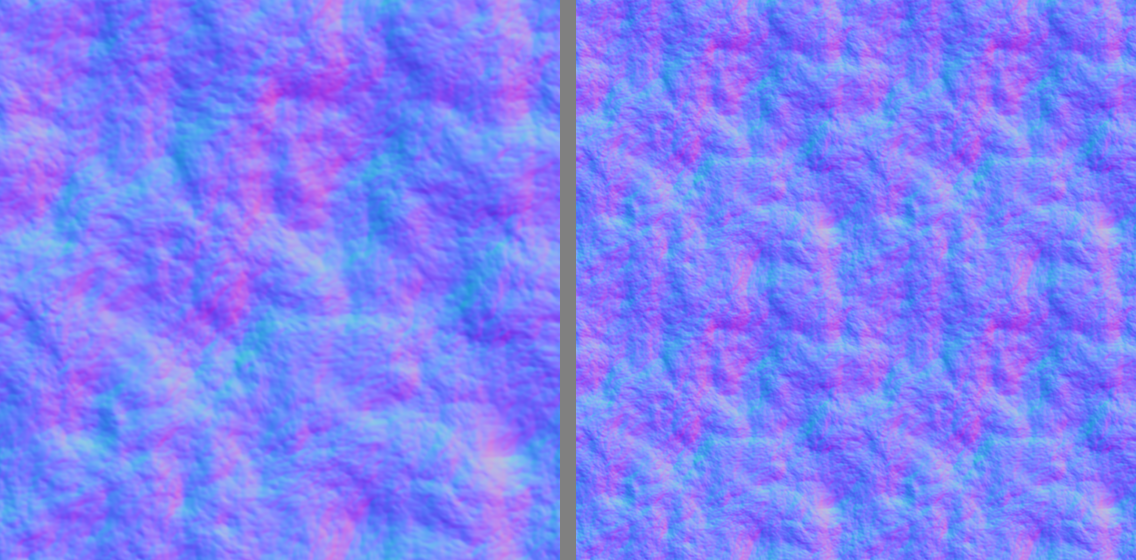
Left: one tile. Right: repeated 2 by 2.
Write a Shadertoy shader that draws this texture map.

```glsl
// Tiling tangent-space normal map of rough, softly creased rock.

const int   OCTAVES      = 6;
const vec2  BASE_CELLS   = vec2(4.0, 3.0);   // cells per canvas, coarsest octave
const vec2  CELL_GROWTH  = vec2(1.84, 2.0);  // tall lumps, slightly wide grain
const float SLOPE        = 0.265;            // steepness of the coarsest octave
const float SLOPE_DECAY  = 0.895;            // steepness kept per octave
const float CREASE       = 0.5;              // share of ridged noise
const float CREASE_DECAY = 0.8;              // crease kept per octave
const float CREASE_ROUND = 0.006;            // rounding of the ridge lines
const float WARP         = 0.03;             // bending of the coarse shapes
const float WARP_CELLS   = 5.0;
const float SWELL        = 0.12;             // broad tilt across the middle
const float SAMPLE_STEP  = 0.002;            // half width of the slope filter
const float TAU          = 6.2831853;

// Integer hash giving a gradient vector in [-1, 1]
vec2 latticeGradient(ivec2 cell, int seed) {
    uvec2 v = uvec2(cell) + uvec2(seed * 131, seed * 57);
    v = v * 1664525u + 1013904u;
    v.x += v.y * 1664525u;
    v.y += v.x * 1664525u;
    v ^= v >> 16u;
    v.x += v.y * 1664525u;
    v.y += v.x * 1664525u;
    v ^= v >> 16u;
    return vec2(v & 65535u) / 32767.5 - 1.0;
}

// Gradient noise that wraps after "cells" repeats over the unit square
float wrappedNoise(vec2 uv, vec2 cells, int seed) {
    vec2 p = fract(uv) * cells;
    vec2 f = fract(p);
    ivec2 period = ivec2(cells);
    ivec2 a = ivec2(floor(p)) % period;
    ivec2 b = (a + 1) % period;
    vec2 w = f * f * f * (f * (f * 6.0 - 15.0) + 10.0);
    float sw = dot(latticeGradient(a, seed), f);
    float se = dot(latticeGradient(ivec2(b.x, a.y), seed), f - vec2(1.0, 0.0));
    float nw = dot(latticeGradient(ivec2(a.x, b.y), seed), f - vec2(0.0, 1.0));
    float ne = dot(latticeGradient(b, seed), f - 1.0);
    return mix(mix(sw, se, w.x), mix(nw, ne, w.x), w.y);
}

// Rock relief: broad swell plus creased octaves
float rockHeight(vec2 uv) {
    float middle = 0.5 - 0.5 * cos(TAU * uv.x);
    float height = SWELL / TAU * middle * cos(TAU * uv.y);

    vec2 bend = vec2(wrappedNoise(uv, vec2(WARP_CELLS), 21),
                     wrappedNoise(uv, vec2(WARP_CELLS), 22));
    uv += WARP * bend;

    float steepness = SLOPE;
    float crease = CREASE;
    for (int i = 0; i < OCTAVES; i++) {
        vec2 cells = floor(BASE_CELLS * pow(CELL_GROWTH, vec2(float(i))) + 0.5);
        float n = wrappedNoise(uv, cells, i + 1);
        float ridge = -sqrt(n * n + CREASE_ROUND);
        height += steepness / cells.y * (0.75 * n + crease * ridge);
        steepness *= SLOPE_DECAY;
        crease *= CREASE_DECAY;
    }
    return height;
}

void mainImage(out vec4 fragColor, in vec2 fragCoord) {
    vec2 uv = fragCoord / iResolution.xy;
    vec2 e = vec2(SAMPLE_STEP, 0.0);

    // Central differences give the surface slope
    vec2 slope = vec2(rockHeight(uv + e.xy) - rockHeight(uv - e.xy),
                      rockHeight(uv + e.yx) - rockHeight(uv - e.yx))
               / (2.0 * SAMPLE_STEP);

    // Pack the unit normal into colour
    vec3 normal = normalize(vec3(-slope, 1.0));
    fragColor = vec4(0.5 + 0.5 * normal, 1.0);
}
```
